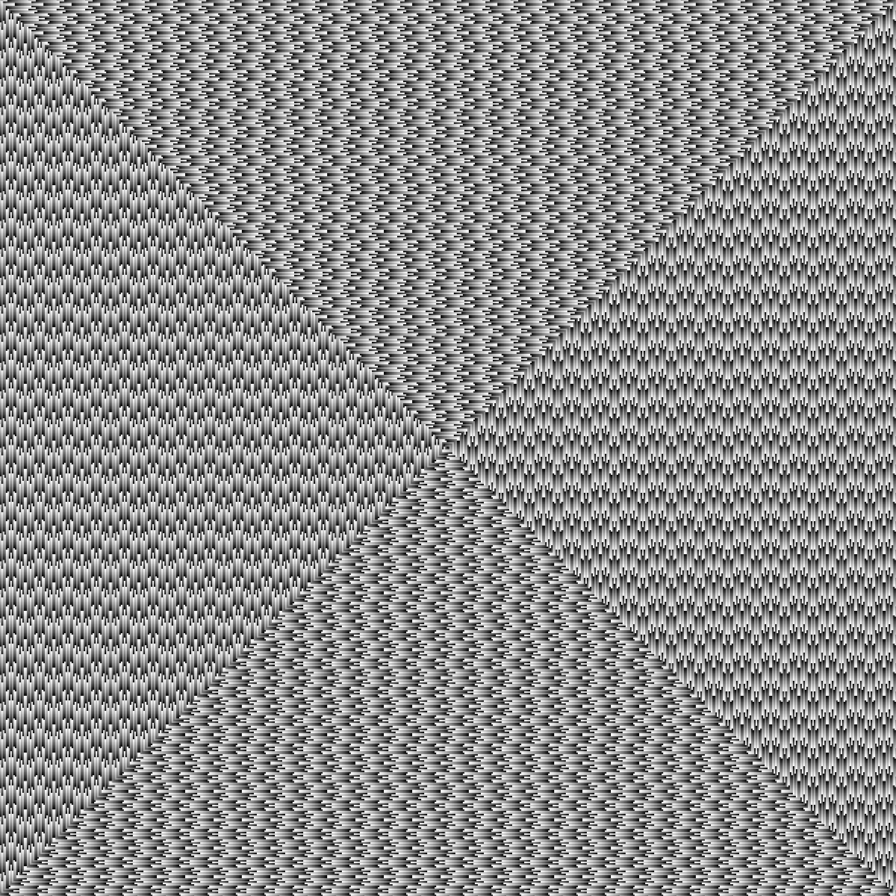
Write a WebGL 1 fragment shader that draws this pattern.

```glsl
precision highp float;
// Draws a square spiral of fine cells, shaded by a repeating dark-to-light ramp.
uniform vec2 u_resolution;

const float GRID_CELLS = 600.0;
const float RAMP_CELLS = 19.0;
const float RAMP_GAMMA = 0.8;
const vec2 CENTER_CELL = vec2(299.0, 300.0);
const int SAMPLES = 5;
const float FILTER_WIDTH = 1.3;

// Running number of a cell on a spiral that winds outward, clockwise.
float spiralIndex(vec2 cell) {
  float ring = max(abs(cell.x), abs(cell.y));
  float base = 4.0 * ring * ring;
  if (cell.y == -ring) return base - ring - cell.x;                 // bottom
  if (cell.x == -ring) return base + ring + cell.y;                 // left
  if (cell.y == ring) return base + 3.0 * ring + cell.x;            // top
  return base - 3.0 * ring - cell.y;                                // right
}

// Sawtooth from black to white over a whole number of steps.
float stepRamp(float index, float steps) {
  float phase = floor(mod(index + 0.5, steps));
  return phase / (steps - 1.0);
}

float spiralShade(vec2 uv, float cells, float steps) {
  vec2 cell = floor(uv * cells) - CENTER_CELL;
  return pow(stepRamp(spiralIndex(cell), steps), RAMP_GAMMA);
}

void main() {
  // Average samples around the pixel to smooth the cell edges.
  float shade = 0.0;
  float count = float(SAMPLES);
  for (int j = 0; j < SAMPLES; j++) {
    for (int i = 0; i < SAMPLES; i++) {
      vec2 spot = (vec2(float(i), float(j)) + 0.5) / count - 0.5;
      vec2 uv = (gl_FragCoord.xy + spot * FILTER_WIDTH) / u_resolution;
      shade += spiralShade(uv, GRID_CELLS, RAMP_CELLS);
    }
  }
  gl_FragColor = vec4(vec3(shade / (count * count)), 1.0);
}
```
